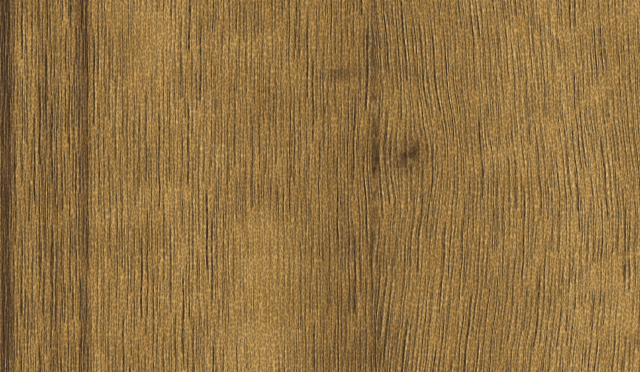
A Shadertoy shader for this texture:

```glsl
const vec3 PORE = vec3(0.20, 0.15, 0.10);
const vec3 UMBER = vec3(0.33, 0.24, 0.15);
const vec3 BROWN = vec3(0.48, 0.36, 0.205);
const vec3 GOLD = vec3(0.61, 0.465, 0.25);
const vec3 HONEY = vec3(0.70, 0.55, 0.315);
const vec3 PALE = vec3(0.83, 0.73, 0.54);
const float SEAM = 0.583;          // plank joint, share of the width
const float STRIP = 0.139;         // right edge of the dark strip
const float PORE_WIDTH = 0.0019;   // half width, share of the height
const float COARSE_SPACING = 0.0160;
const float FINE_SPACING = 0.0098;
const float FIBRE_CONTRAST = 0.42;
const float TOOTH_CONTRAST = 0.42;
const vec2 KNOT = vec2(1.10, 0.58);
const vec2 SMALL_KNOT = vec2(0.92, 0.80);

vec2 hash2(vec2 c) {
    vec3 q = fract(c.xyx * vec3(0.1031, 0.1030, 0.0973));
    q += dot(q, q.yzx + 33.33);
    return fract((q.xx + q.yz) * q.zy);
}

// Layered, rotated sines, roughly -1 to 1
float waves(vec2 p) {
    float sum = 0.0, amp = 0.5;
    for (int i = 0; i < 4; i++) {
        sum += amp * sin(p.x + 1.6 * sin(p.y));
        p = mat2(1.2, 1.5, -1.5, 1.2) * p + 2.3;
        amp *= 0.56;
    }
    return sum;
}

// Cellular noise: distance to the nearest point
float cellular(vec2 p) {
    vec2 cell = floor(p);
    float nearest = 4.0;
    for (int j = -1; j <= 1; j++)
    for (int i = -1; i <= 1; i++) {
        vec2 id = cell + vec2(i, j);
        vec2 d = id + hash2(id + 71.0) - p;
        nearest = min(nearest, dot(d, d));
    }
    return sqrt(nearest);
}

float bump(vec2 d, vec2 size) {
    d /= size;
    return exp(-dot(d, d));
}

// Long upright pores: x is the dark groove, y its lit edge
vec2 pores(vec2 p, float spacing, float len, float seed) {
    float soft = 0.75 / iResolution.y;
    float column = floor(p.x / spacing);
    vec2 ink = vec2(0.0);
    for (int i = -1; i <= 1; i++) {
        float id = column + float(i);
        float y = p.y / len + 19.0 * hash2(vec2(id, seed)).x;
        vec2 r = hash2(vec2(id, floor(y) + seed));
        float f = fract(y);
        float taper = smoothstep(0.0, 0.06, f) * (1.0 - smoothstep(0.85, 1.0, f + 0.3 * r.y));
        // Uneven depth along the groove
        taper *= 0.8 + 0.2 * sin(p.y * 130.0 + 40.0 * r.x + 2.0 * sin(p.y * 57.0));
        float centre = (id + 0.5 + 0.6 * (r.x - 0.5)) * spacing;
        centre += 0.0009 * sin(45.0 * p.y + 9.0 * r.y);
        float w = PORE_WIDTH * (0.55 + 0.75 * r.y);
        float d = p.x - centre;
        float groove = 1.0 - smoothstep(w - soft, w + soft, abs(d));
        float edge = 1.0 - smoothstep(w - soft, w + soft, abs(d - 2.0 * w - 0.0006));
        ink = max(ink, vec2(groove, edge) * taper * (0.5 + 0.5 * r.x));
    }
    return ink;
}

vec3 woodRamp(float t) {
    vec3 c = mix(UMBER, BROWN, smoothstep(0.0, 0.35, t));
    c = mix(c, GOLD, smoothstep(0.35, 0.7, t));
    return mix(c, HONEY, smoothstep(0.7, 1.05, t));
}

void mainImage(out vec4 fragColor, in vec2 fragCoord) {
    vec2 p = fragCoord / iResolution.y;
    float u = fragCoord.x / iResolution.x;

    // Plank masks
    float fromSeam = u - SEAM - 0.004 * waves(vec2(1.0, 5.0 * p.y));
    float right = smoothstep(-0.004, 0.006, fromSeam);
    float strip = 1.0 - smoothstep(STRIP - 0.004, STRIP + 0.004, u);

    // Grain bends around the knots and sways on the right plank
    float knot = bump(p - KNOT, vec2(0.045, 0.04));
    float smallKnot = bump(p - SMALL_KNOT, vec2(0.035, 0.018));
    vec2 g = p;
    g.x -= 0.40 * (p.x - KNOT.x) * bump(p - KNOT, vec2(0.10, 0.12));
    g.x += right * (0.005 * waves(vec2(3.0 * p.x, 7.0 * p.y)) + 0.020 * sin(4.5 * p.y + 2.0 * p.x));
    g.x += 0.0015 * waves(vec2(4.0 * p.x, 6.0 * p.y) + 4.0);

    // Ray flecks: smooth patches on the left, thin arcs on the right
    float field = waves(vec2(5.5 * p.x, 4.5 * p.y) + vec2(2.0, 0.7));
    float patches = smoothstep(0.25, 0.6, field) * smoothstep(0.16, 0.25, u) * (1.0 - smoothstep(0.42, 0.5, u));
    float arcs = (1.0 - smoothstep(0.03, 0.13, abs(field - 0.15))) * smoothstep(0.08, 0.2, fromSeam);
    float fleck = max(patches, 0.75 * arcs);

    // Broad tone
    float tone = 0.86 + 0.13 * waves(vec2(13.0 * g.x, 1.3 * g.y));
    tone += 0.09 * waves(vec2(9.0, 24.0) * p) + 0.12 * fleck;
    tone -= strip * (0.24 + 0.30 * waves(vec2(55.0 * g.x, 0.7 * g.y)));
    tone -= 0.45 * exp(-pow((u - 0.008) / 0.012, 2.0)) + 0.35 * exp(-pow((u - 0.13) / 0.010, 2.0));
    tone -= 0.32 * smoothstep(0.40, SEAM, u) * (1.0 - right);
    tone -= right * 0.38 * exp(-max(fromSeam, 0.0) / 0.07);
    tone -= 0.20 * exp(-pow(fromSeam / 0.006, 2.0));
    tone -= 0.65 * knot * (0.7 + 0.5 * waves(70.0 * p)) + 0.4 * smallKnot;

    // Fibres and fine tooth
    tone += FIBRE_CONTRAST * (cellular(g * vec2(165.0, 7.0)) - 0.45);
    vec3 color = woodRamp(tone);
    float tooth = cellular(p * vec2(190.0, 110.0)) - 0.45;

    // Pores, fading on the flecks
    vec2 coarse = pores(g, COARSE_SPACING, 0.36, 3.0);
    vec2 fine = pores(g + 0.37, FINE_SPACING, 0.17, 47.0);
    vec2 ink = max(coarse, fine * mix(0.6, 0.85, strip)) * (1.0 - 0.65 * fleck);
    color = mix(color, PALE, ink.y * mix(0.45, 0.62, right));
    color = mix(color, PORE, 0.92 * ink.x);
    color *= 1.0 + TOOTH_CONTRAST * tooth;
    fragColor = vec4(color, 1.0);
}
```
